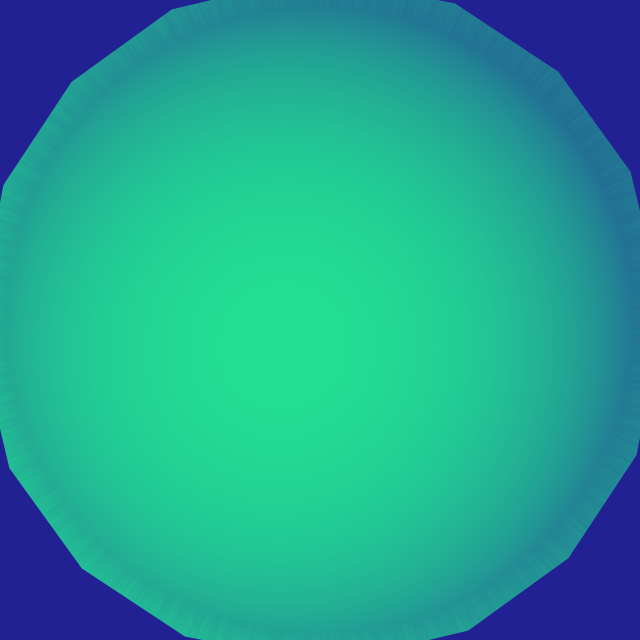
Give the GLSL for this background, as a three.js fragment shader.

```glsl
// A shaded green sixteen-sided disc with a streaked rim on deep blue.
varying vec2 vUv;

// Signed distance to a polygon with four-fold symmetry, slightly turned.
float polygonDistance(vec2 p) {
  float turn = radians(1.2);
  vec2 q = abs(mat2(cos(turn), -sin(turn), sin(turn), cos(turn)) * p);
  q = vec2(max(q.x, q.y), min(q.x, q.y));
  float steepSide = dot(q, vec2(cos(0.2121), sin(0.2121))) - 0.5257;
  float slantSide = dot(q, vec2(cos(0.6048), sin(0.6048))) - 0.529;
  return max(steepSide, slantSide);
}

// Layered sines around the circle, fine and irregular.
float radialStreaks(float angle) {
  float wave = sin(angle * 97.0 + 2.0 * sin(angle * 13.0));
  wave += sin(angle * 211.0 + 3.0 * sin(angle * 29.0));
  wave += 0.8 * sin(angle * 389.0 + 2.0 * sin(angle * 41.0));
  return wave / 2.8;
}

void main() {
  vec2 p = vUv - 0.5;
  float radius = length(p);

  // Dome height, folding gently back up past the rim.
  float rim = max(radius - 0.49, 0.0);
  float foldedRadius = min(radius, 0.49) - 0.5 * rim;
  float height = sqrt(1.0 - pow(foldedRadius / 0.54, 2.0));

  // Light leans towards the lower left, more strongly near the edge.
  float lean = dot(p, vec2(0.10, 0.07)) * (1.0 + 4.0 * radius * radius);
  float green = 0.33 + 0.54 * height - lean;

  // Streaks only along the rim.
  float angle = atan(p.y, p.x + 1e-6);
  green += 0.022 * radialStreaks(angle) * smoothstep(0.478, 0.505, radius);

  float disc = 1.0 - smoothstep(-0.001, 0.001, polygonDistance(p));
  gl_FragColor = vec4(0.133, mix(0.13, green, disc), 0.58, 1.0);
}
```
